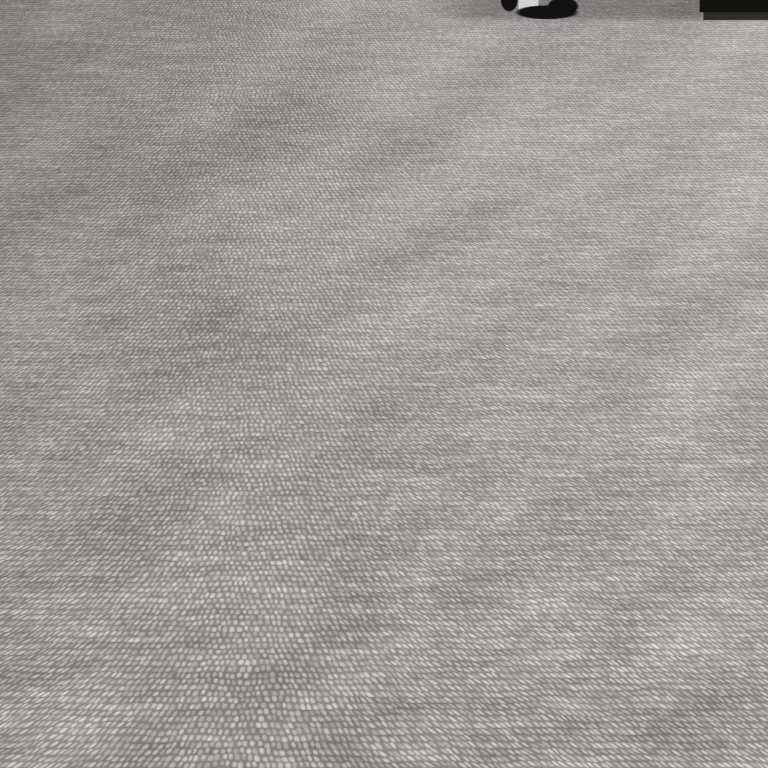
Reproduce this texture procedurally as a three.js fragment shader.

```glsl
#define HORIZON 2.2       // height of the vanishing line
#define ROWS 550.0        // stitch rows per unit of depth
#define COLS 250.0        // stitches per unit of width
#define SOFTNESS 0.0008   // spacing of the smoothing taps
#define STITCH 0.21       // contrast of single stitches
#define STREAK 0.11       // contrast of the dark rows
#define SHEEN 0.06        // contrast of the worn diagonal patches
#define BASE_TONE 0.618
#define TINT vec3(1.018, 0.992, 0.988)
#define DARK vec3(0.07, 0.07, 0.068)

varying vec2 vUv;

float hash(vec2 p) {
  vec3 q = fract(vec3(p.xyx) * 0.1031);
  q += dot(q, q.yzx + 33.33);
  return fract((q.x + q.y) * q.z);
}

vec2 gradient(vec2 cell) {
  float angle = 6.2832 * hash(cell);
  return vec2(cos(angle), sin(angle));
}

float gradientNoise(vec2 p) {
  vec2 i = floor(p), f = fract(p);
  vec2 u = f * f * f * (f * (f * 6.0 - 15.0) + 10.0);
  vec2 e = vec2(1.0, 0.0);
  float low = mix(dot(gradient(i), f), dot(gradient(i + e), f - e), u.x);
  float high = mix(dot(gradient(i + e.yx), f - e.yx),
                   dot(gradient(i + e.xx), f - e.xx), u.x);
  return mix(low, high, u.y);
}

// Woven stitches and uneven rows, laid on a floor in perspective
float weave(vec2 p) {
  vec2 ground = vec2((p.x - 0.6) * COLS, ROWS) / (HORIZON - p.y);
  ground.y += 0.5 * gradientNoise(ground * vec2(0.12, 0.2));
  float row = floor(ground.y);
  float rise = fract(ground.y) - 0.5;
  float lean = 1.1 * clamp(4.0 * (p.x - 0.3), -1.0, 1.0);
  float wander = 0.5 * gradientNoise(ground * vec2(0.3, 0.25) + 11.0);
  float x = ground.x + 0.5 * row + lean * rise + wander + 0.3 * hash(vec2(row, 7.0));

  // Every stitch differs in place, length and brightness
  vec2 cell = vec2(floor(x), row);
  vec2 jitter = vec2(hash(cell + 19.0), hash(cell + 47.0)) - 0.5;
  vec2 local = vec2(fract(x) - 0.5, rise) - jitter * vec2(0.25, 0.3);
  vec2 size = vec2(2.1, 1.8) + 0.6 * jitter.yx;
  float yarn = 1.0 - smoothstep(0.35, 1.1, length(local * size));
  float stitch = yarn * (0.65 + 0.7 * hash(cell)) - 0.48;

  float thread = gradientNoise(vec2(ground.x * 0.09, row * 1.37));
  float band = gradientNoise(vec2(ground.x * 0.04, ground.y * 0.21) + 31.0);
  float fade = mix(1.0, 0.7, p.y);
  return fade * (STITCH * stitch + STREAK * (thread + 0.35 * band));
}

// Soft lighter patches that climb to the right
float sheen(vec2 p) {
  vec2 slope = vec2(dot(p, vec2(0.82, 0.57)), dot(p, vec2(-0.57, 0.82)));
  float patches = gradientNoise(slope * vec2(4.5, 15.0) + 5.0);
  float clouds = gradientNoise(p * vec2(4.0, 8.0) + 17.0);
  return SHEEN * (patches + 0.5 * clouds);
}

float ellipse(vec2 p, vec2 center, vec2 radius) {
  return 1.0 - smoothstep(0.85, 1.1, length((p - center) / radius));
}

float box(vec2 p, vec2 low, vec2 high) {
  vec2 inside = smoothstep(low - 0.001, low + 0.001, p)
              * (1.0 - smoothstep(high - 0.001, high + 0.001, p));
  return inside.x * inside.y;
}

// Shoes and a dark block standing at the far edge
vec3 addFarObjects(vec3 color, vec2 p) {
  float shadow = smoothstep(0.53, 0.65, p.x) * smoothstep(0.968, 0.982, p.y);
  color *= 1.0 - 0.25 * shadow;
  color = mix(color, DARK, ellipse(p, vec2(0.663, 1.0), vec2(0.011, 0.015)));
  color = mix(color, vec3(0.82), box(p, vec2(0.675, 0.984), vec2(0.701, 1.1)));
  color = mix(color, DARK, ellipse(p, vec2(0.712, 0.984), vec2(0.040, 0.009)));
  color = mix(color, DARK, ellipse(p, vec2(0.733, 0.992), vec2(0.020, 0.011)));
  color = mix(color, DARK * 2.5, box(p, vec2(0.916, 0.974), vec2(1.1, 0.987)));
  return mix(color, DARK, box(p, vec2(0.911, 0.984), vec2(1.1, 1.1)));
}

void main() {
  // Four taps soften the fine weave
  float fabric = 0.0;
  for (int i = 0; i < 4; i++) {
    vec2 tap = vec2(mod(float(i), 2.0), floor(float(i) * 0.5)) - 0.5;
    fabric += 0.25 * weave(vUv + tap * SOFTNESS);
  }

  // Broad light from the right, falling off in the upper left corner
  float light = 0.035 * (vUv.x - 0.5);
  light -= 0.07 * (1.0 - smoothstep(0.0, 0.6, distance(vUv, vec2(0.0, 1.0))));
  light += 0.035 * (1.0 - smoothstep(0.0, 0.8, distance(vUv, vec2(0.9, 0.75))));

  float tone = BASE_TONE + fabric + sheen(vUv) + light;
  gl_FragColor = vec4(addFarObjects(tone * TINT, vUv), 1.0);
}
```
